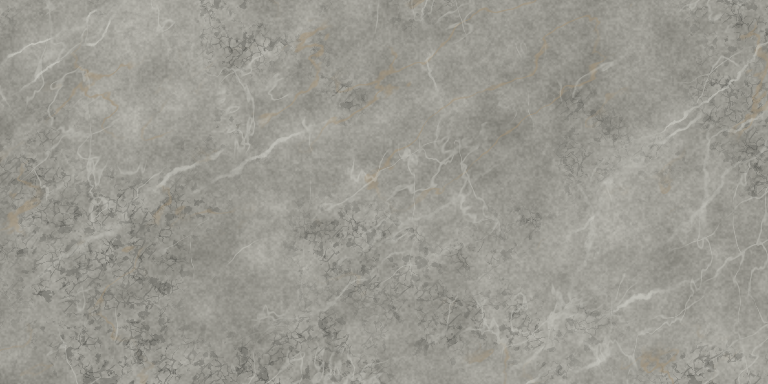
Write a Shadertoy shader that draws this texture.

```glsl
// Grey marble slab: cloudy stone with fine grain, crossed by pale broken veins
// that climb to the right, steeper hairlines, thin ochre cracks and patches of
// dark crackle. Built from value noise, warped line distances and Voronoi edges.

const vec3 STONE = vec3(0.612, 0.606, 0.576);
const vec3 PALE = vec3(0.800, 0.798, 0.770);
const vec3 OCHRE = vec3(0.640, 0.570, 0.465);
const vec3 DARK = vec3(0.400, 0.398, 0.375);
const float CLOUD_CONTRAST = 0.13;
const float MOTTLE_CONTRAST = 0.13;
const float GRAIN_CONTRAST = 0.055;
const float VEIN_SLOPE = 0.60;     // radians, main direction
const float STEEP_SLOPE = 1.65;    // radians, secondary direction
const int VEIN_COUNT = 22;
const float CRACKLE_SCALE = 42.0;

float hash(vec2 p) {
    vec3 q = fract(p.xyx * vec3(0.1031, 0.1030, 0.0973));
    q += dot(q, q.yzx + 33.33);
    return fract((q.x + q.y) * q.z);
}

vec2 hash2(vec2 p) {
    return vec2(hash(p), hash(p + 71.7));
}

float noise(vec2 p) {
    vec2 i = floor(p), f = fract(p);
    f = f * f * (3.0 - 2.0 * f);
    return mix(mix(hash(i), hash(i + vec2(1, 0)), f.x),
               mix(hash(i + vec2(0, 1)), hash(i + vec2(1, 1)), f.x), f.y);
}

mat2 turn(float a) {
    return mat2(cos(a), -sin(a), sin(a), cos(a));
}

float fbm(vec2 p) {
    float sum = 0.0, amp = 0.52;
    for (int i = 0; i < 5; i++) {
        sum += amp * noise(p);
        p = turn(0.65) * p * 2.03 + 17.3;
        amp *= 0.5;
    }
    return sum;
}

// Thin line along the middle level of a noise field
float crack(vec2 p, float width) {
    return 1.0 - smoothstep(0.0, width, abs(fbm(p) - 0.5));
}

// Distance between the two nearest cell centres: zero on cell borders
float cellEdge(vec2 p) {
    vec2 cell = floor(p);
    float near = 9.0, second = 9.0;
    for (int y = -1; y <= 1; y++)
    for (int x = -1; x <= 1; x++) {
        vec2 id = cell + vec2(x, y);
        float d = length(id + hash2(id) - p);
        second = min(second, max(near, d));
        near = min(near, d);
    }
    return second - near;
}

// Long broken veins: x is the sharp core, y the soft milky halo
vec2 veins(vec2 p, float aspect, float px) {
    vec2 warp = vec2(fbm(p * 5.0), fbm(p * 5.0 + 40.0)) - 0.5;
    float jitter = fbm(p * 24.0 + 9.0) - 0.5;
    float breaks = smoothstep(0.40, 0.62, fbm(p * 11.0 + 60.0));
    vec2 total = vec2(0.0);
    for (int i = 0; i < VEIN_COUNT; i++) {
        vec2 id = vec2(float(i), 5.0);
        vec2 centre = hash2(id) * vec2(aspect, 1.0);
        bool steep = i % 3 == 2;
        float angle = (steep ? STEEP_SLOPE : VEIN_SLOPE) + (hash(id + 3.1) - 0.5) * 0.45;
        vec2 q = turn(angle) * (p - centre + warp * 0.13);
        float reach = mix(0.15, 0.50, hash(id + 8.3));
        float fade = 1.0 - smoothstep(0.35 * reach, reach, abs(q.x));
        float d = abs(q.y + jitter * 0.035);
        float strength = mix(0.30, 1.0, hash(id + 5.7)) * (steep ? 0.65 : 1.0);
        float width = mix(0.0015, 0.0045, hash(id + 2.9)) + 0.5 * px;
        total.x += strength * fade * (0.15 + 0.85 * breaks) * (1.0 - smoothstep(0.3 * width, 1.6 * width, d));
        total.y += strength * fade * exp(-d * 55.0);
    }
    return min(total, vec2(1.0));
}

void mainImage(out vec4 fragColor, in vec2 fragCoord) {
    float px = 1.0 / iResolution.y;
    vec2 p = fragCoord * px;
    float aspect = iResolution.x * px;
    vec2 along = turn(VEIN_SLOPE) * p;

    // Clouded body, streaked along the veins, with fine grain
    float tone = (fbm(p * 2.6 + 3.0) - 0.5) * CLOUD_CONTRAST;
    tone += (fbm(p * 15.0) - 0.5) * MOTTLE_CONTRAST;
    tone += (fbm(along * vec2(5.0, 22.0)) - 0.5) * 0.07;
    tone += (noise(p * 210.0) + noise(p * 120.0 + 8.0) - 1.0) * GRAIN_CONTRAST;
    vec3 col = STONE + tone;

    // Dark crackle and specks, gathered in patches and denser on the left
    float left = 1.0 - smoothstep(0.05, 0.45, p.x / aspect);
    float patches = smoothstep(0.48, 0.68, fbm(p * 3.2 + 25.0) + 0.09 * left);
    float edge = cellEdge(p * CRACKLE_SCALE + 2.0 * fbm(p * 30.0));
    float crackle = (1.0 - smoothstep(0.04, 0.22, edge)) * smoothstep(0.42, 0.60, fbm(p * 28.0 + 4.0));
    float specks = smoothstep(0.60, 0.72, fbm(p * 55.0 + 12.0));
    col = mix(col, DARK, patches * (0.45 * crackle + 0.40 * specks) + 0.10 * specks);

    // Ochre cracks
    float stain = smoothstep(0.46, 0.66, fbm(p * 4.0 + 90.0));
    col = mix(col, OCHRE, 0.55 * stain * crack(along * vec2(4.0, 7.0) + 50.0, 0.022));

    // Pale hairline web and the main veins
    float web = crack(along * vec2(3.0, 6.5) + 14.0, 0.016) + crack(p * vec2(7.0, 3.0) + 31.0, 0.014);
    float webMask = smoothstep(0.44, 0.66, fbm(p * 6.0 + 70.0));
    vec2 vein = veins(p, aspect, px);
    col = mix(col, PALE, 0.42 * min(web, 1.0) * webMask);
    col = mix(col, PALE, 0.24 * vein.y * (0.3 + 1.2 * fbm(p * 20.0 + 6.0)));
    col = mix(col, PALE, 0.68 * vein.x);

    fragColor = vec4(clamp(col, 0.0, 1.0), 1.0);
}
```
